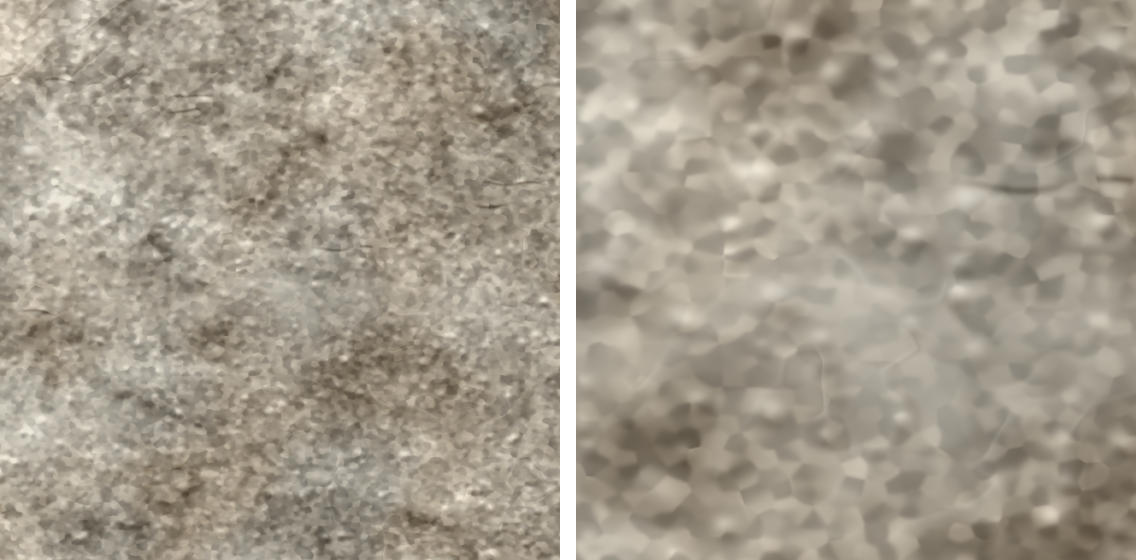
Left, the full canvas; right, a detail of the centre.
Write a WebGL 1 fragment shader that draws this texture.

```glsl
precision highp float;

uniform vec2 u_resolution;

const vec3 DARK_STONE = vec3(0.42, 0.38, 0.32);
const vec3 PALE_STONE = vec3(0.78, 0.75, 0.69);
const vec3 WARM_TINT = vec3(0.05, 0.0, -0.05);

vec2 hash2(vec2 cell) {
  vec3 q = fract(cell.xyx * vec3(0.1031, 0.1030, 0.0973));
  q += dot(q, q.yzx + 33.33);
  return fract((q.xx + q.yz) * q.zy);
}

// Smooth cellular noise: random cell tones blended by distance, about -0.5 to 0.5
float cellNoise(vec2 p) {
  vec2 base = floor(p);
  float sum = 0.0;
  float total = 0.0001;
  for (int j = -1; j <= 1; j++) {
    for (int i = -1; i <= 1; i++) {
      vec2 cell = base + vec2(float(i), float(j));
      vec2 seed = hash2(cell + 71.0);
      float weight = 1.0 - smoothstep(0.0, 1.3, length(p - cell - seed));
      weight *= weight * weight;
      sum += weight * (fract(13.7 * seed.x + 9.1 * seed.y) - 0.5);
      total += weight;
    }
  }
  return sum / total;
}

// Scattered pale grains, each with a small shadow below
float speckles(vec2 p, float chance) {
  vec2 base = floor(p);
  float light = 0.0;
  for (int j = -1; j <= 1; j++) {
    for (int i = -1; i <= 1; i++) {
      vec2 cell = base + vec2(float(i), float(j));
      vec2 seed = hash2(cell + 19.0);
      vec2 kind = hash2(cell + 133.0);
      vec2 d = (p - cell - seed) * vec2(0.8, 1.1);
      float radius = mix(0.14, 0.3, kind.y);
      float grain = exp(-dot(d, d) / (radius * radius));
      d += vec2(-0.12, 0.42);
      float shadow = exp(-dot(d, d) / (radius * radius));
      light += step(kind.x, chance) * mix(0.4, 1.0, kind.y) * (grain - 0.6 * shadow);
    }
  }
  return light;
}

float stain(vec2 p, vec2 centre, vec2 size) {
  vec2 d = (p - centre) / size;
  return exp(-dot(d, d));
}

// Short, nearly level cracks that fade towards their ends
float cracks(vec2 p) {
  float dark = 0.0;
  for (int i = 0; i < 9; i++) {
    vec2 seed = hash2(vec2(float(i) * 7.0, 5.0));
    vec2 shape = hash2(vec2(float(i) * 3.0, 41.0));
    vec2 d = p - vec2(seed.x, mix(0.38, 0.88, seed.y));
    d.y -= d.x * (shape.x - 0.5) * 0.25 + 0.003 * sin(d.x * 70.0 + seed.x * 20.0);
    float reach = mix(0.03, 0.11, shape.y);
    dark += exp(-d.y * d.y / 0.000008) * (1.0 - smoothstep(0.4 * reach, reach, abs(d.x)));
  }
  return min(dark, 1.0);
}

// Slanted scratches, measured along and across the stroke
float scratches(vec2 p) {
  vec2 stroke = vec2(dot(p, vec2(0.79, 0.61)), dot(p, vec2(-0.61, 0.79)));
  return cellNoise(stroke * vec2(8.0, 60.0));
}

void main() {
  vec2 p = gl_FragCoord.xy / u_resolution.y;
  vec2 warp = vec2(cellNoise(p * 14.0), cellNoise(p * 14.0 + 40.0));
  vec2 w = p + 0.045 * warp;

  // Dark weathering
  float stains = stain(w, vec2(0.96, 0.94), vec2(0.2, 0.17));
  stains += 0.9 * stain(w, vec2(0.58, 0.74), vec2(0.04, 0.025));
  stains += 0.7 * stain(w, vec2(0.47, 0.645), vec2(0.09, 0.04));
  stains += 0.9 * stain(w, vec2(0.285, 0.57), vec2(0.035, 0.04));
  stains += 0.8 * stain(w, vec2(0.17, 0.05), vec2(0.08, 0.03));
  stains += 0.7 * stain(w, vec2(0.24, 0.305), vec2(0.03, 0.025));
  stains += 0.45 * stain(w, vec2(0.7, 0.31), vec2(0.16, 0.08));

  // Pale level bands
  float bands = stain(w, vec2(0.5, 0.455), vec2(0.45, 0.04));
  bands += stain(w, vec2(0.08, 0.71), vec2(0.25, 0.05));
  bands += 0.7 * stain(w, vec2(0.1, 0.26), vec2(0.16, 0.07));

  // Layers from broad patches to fine grit
  float patches = cellNoise(w * 9.0 + 3.0);
  float mottle = cellNoise(w * vec2(23.0, 27.0) + 11.0);
  float grain = cellNoise(p * vec2(48.0, 60.0) + 0.5 * warp);
  float grit = cellNoise(p * vec2(95.0, 115.0) + 29.0);
  float calm = 1.0 - 0.4 * min(bands, 1.0);

  float tone = 0.68 + 0.12 * cellNoise(w * 3.5 + 8.0) + 0.16 * patches;
  tone += 0.1 * cellNoise(w * vec2(3.0, 17.0) + 17.0);
  tone += calm * (0.17 * mottle + 0.21 * grain + 0.2 * grit);
  tone += 0.05 * bands - 0.17 * stains;

  // Pitted blotches, denser low on the right
  float pitted = smoothstep(0.35, 1.1, p.x + 0.6 * (1.0 - p.y) + 0.5 * patches);
  tone -= 0.1 * pitted * smoothstep(0.04, 0.24, mottle + 0.4 * grain);

  // Scratches, cracks and bright grains
  float worn = smoothstep(0.7, 0.92, p.y) * (1.0 - smoothstep(0.3, 0.6, p.x));
  float scratch = scratches(w * 0.3 + p * 0.7);
  tone += worn * (0.1 * scratch - 0.13 * smoothstep(0.18, 0.36, scratch));
  tone -= 0.17 * cracks(p + 0.004 * warp) * smoothstep(-0.35, 0.0, grain);
  tone += 0.17 * speckles(p * 46.0, 0.2) + 0.2 * speckles(p * 30.0 + 5.0, 0.05);

  // Stone colour with gentle warm and cool drift
  float level = (clamp(tone, 0.27, 0.93) - DARK_STONE.r) / (PALE_STONE.r - DARK_STONE.r);
  vec3 colour = mix(DARK_STONE, PALE_STONE, level);
  colour += WARM_TINT * (0.6 * cellNoise(w * 6.0 + 53.0) + 0.3 * grit);
  gl_FragColor = vec4(colour, 1.0);
}
```
